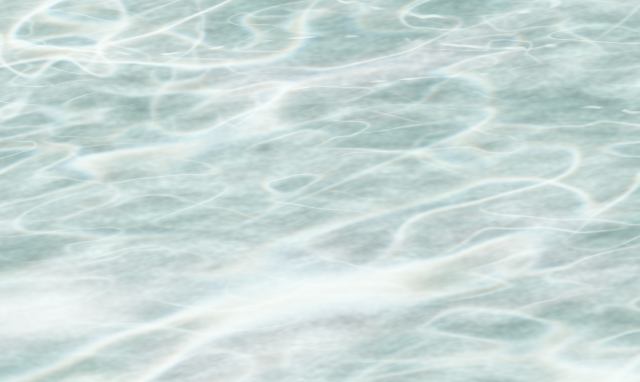
Reproduce this texture procedurally as a WebGL 1 fragment shader.

```glsl
precision highp float;
// Sunlit shallow water: pale teal and grey patches under a web of soft caustics.
// Each caustic is the zero contour of warped, stretched gradient noise, sharp on
// one side and fading on the other; streaks, haze and small glints are laid over.

uniform vec2 u_resolution;

const vec3 DEEP_TEAL = vec3(0.628, 0.740, 0.724);
const vec3 PALE_TEAL = vec3(0.785, 0.857, 0.848);
const vec3 SAND_GREY = vec3(0.802, 0.842, 0.846);
const vec3 SUNLIGHT  = vec3(0.975, 0.996, 0.988);

const vec2  WEB_SCALE     = vec2(1.40, 5.2); // cells per canvas height
const float WEB_TILT      = 0.30;            // radians, rising to the right
const float WEB_GAIN      = 1.35;
const float WARP          = 0.55;
const float SOFT_FALLOFF  = 13.0;
const float FRINGE        = 0.006;           // colour split along the caustics
const float DEPTH_GAIN    = 1.75;
const float STREAK_GAIN   = 0.13;
const float GRAIN_GAIN    = 0.055;
const float GLINT_GAIN    = 0.80;
const float SQUIGGLE_GAIN = 0.95;
const vec2  HAZE_CENTER   = vec2(0.03, 0.19);
const vec2  HAZE_SIZE     = vec2(0.17, 0.075);

vec2 hash2(vec2 p) {
  vec3 h = fract(p.xyx * vec3(0.1031, 0.1030, 0.0973));
  h += dot(h, h.yzx + 33.33);
  return fract((h.xx + h.yz) * h.zy) * 2.0 - 1.0;
}

float noise(vec2 p) {
  vec2 i = floor(p), f = p - i;
  vec2 u = f * f * f * (f * (f * 6.0 - 15.0) + 10.0);
  vec2 e = vec2(1.0, 0.0);
  float low  = mix(dot(hash2(i), f), dot(hash2(i + e), f - e), u.x);
  float high = mix(dot(hash2(i + e.yx), f - e.yx),
                   dot(hash2(i + 1.0), f - 1.0), u.x);
  return mix(low, high, u.y);
}

float fbm(vec2 p) {
  float sum = 0.0, gain = 1.0;
  for (int i = 0; i < 4; i++) {
    sum += gain * noise(p);
    p = p * 2.03 + vec2(17.3, 9.1);
    gain *= 0.55;
  }
  return sum;
}

vec2 rotate(vec2 p, float a) {
  float c = cos(a), s = sin(a);
  return vec2(c * p.x + s * p.y, c * p.y - s * p.x);
}

// Light near a contour: a bright rounded core with a one-sided, fading veil.
vec3 caustic(float n, float sharpness) {
  vec3 d = n + FRINGE * vec3(-1.0, 0.0, 1.0);
  vec3 core = exp(-sharpness * sharpness * d * d);
  vec3 veil = exp(-SOFT_FALLOFF * max(d, 0.0) - sharpness * max(-d, 0.0));
  return 0.62 * core + 0.38 * veil;
}

// Four overlapping nets, each finer, fainter and less tilted.
vec3 causticWeb(vec2 p, float sharpness) {
  vec3 light = vec3(0.0);
  float gain = WEB_GAIN, scale = 1.0, tilt = WEB_TILT;
  for (int i = 0; i < 4; i++) {
    vec2 q = rotate(p, tilt) * WEB_SCALE * scale + float(i) * vec2(31.7, 13.3) + 5.2;
    vec2 bend = vec2(noise(q * 0.8 + 3.7), noise(q * 0.8 + 41.2));
    q += WARP * bend;
    q.y += 0.16 * noise(q * vec2(3.1, 1.6) + 8.4);
    float strength = smoothstep(-0.22, 0.30, noise(q * 0.55 + 71.9));
    light += gain * strength * caustic(noise(q), sharpness);
    gain *= 0.68;
    scale *= 1.42;
    tilt -= 0.09;
  }
  return light;
}

void main() {
  vec2 uv = gl_FragCoord.xy / u_resolution;
  vec2 p = gl_FragCoord.xy / u_resolution.y;
  // Ripples shrink with distance towards the top.
  vec2 water = vec2((p.x - 0.8) * (0.85 + 0.30 * uv.y), p.y * (0.82 + 0.30 * uv.y));
  vec2 flow = rotate(water, WEB_TILT * 0.6);

  // Bed colour: teal hollows among paler, greyer shallows.
  float depth = fbm(flow * vec2(1.8, 5.0) + 23.6);
  float shallow = clamp(0.58 + DEPTH_GAIN * depth - 0.40 * (uv.y - 0.5), 0.0, 1.0);
  float sandy = smoothstep(-0.15, 0.35, noise(flow * vec2(1.1, 2.5) + 57.1) + 0.25 * (0.5 - uv.x));
  vec3 color = mix(DEEP_TEAL, mix(PALE_TEAL, SAND_GREY, sandy), shallow);

  // Fine drawn-out streaks and a faint grain.
  vec2 drift = flow + 0.05 * noise(flow * 4.0 + 12.5);
  color += STREAK_GAIN * fbm(drift * vec2(6.5, 25.0) + 87.4);
  color += GRAIN_GAIN * noise(p * vec2(48.0, 85.0));

  // Caustics, with a few upright squiggles at the upper left.
  float sharpness = mix(24.0, 40.0, smoothstep(0.0, 0.8, uv.y));
  vec3 light = causticWeb(water, sharpness);
  vec2 squiggle = p * vec2(5.5, 3.2) + 0.7 * noise(p * vec2(6.0, 11.0) + 4.8);
  float corner = smoothstep(0.45, 0.05, uv.x) * smoothstep(0.60, 0.76, uv.y);
  light += SQUIGGLE_GAIN * corner * caustic(noise(squiggle + 19.4), 22.0);

  // Broad reflected haze at the lower left.
  vec2 h = (uv - HAZE_CENTER) / HAZE_SIZE;
  light += 1.1 * exp(-dot(h, h)) * (1.0 + 0.6 * noise(flow * vec2(4.0, 14.0)));

  // Broken, nearly level glints on the far surface.
  float crest = noise(p * vec2(1.2, 6.5) + 0.04 * noise(p * 24.0) + 64.3);
  float broken = smoothstep(0.0, 0.25, noise(p * vec2(15.0, 26.0) + 33.8));
  float far = smoothstep(0.55, 0.80, uv.y);
  light += GLINT_GAIN * far * broken * (1.0 - smoothstep(0.004, 0.026, abs(crest)));

  color = mix(color, SUNLIGHT, 1.0 - exp(-1.3 * light));
  gl_FragColor = vec4(clamp(color, 0.0, 1.0), 1.0);
}
```
